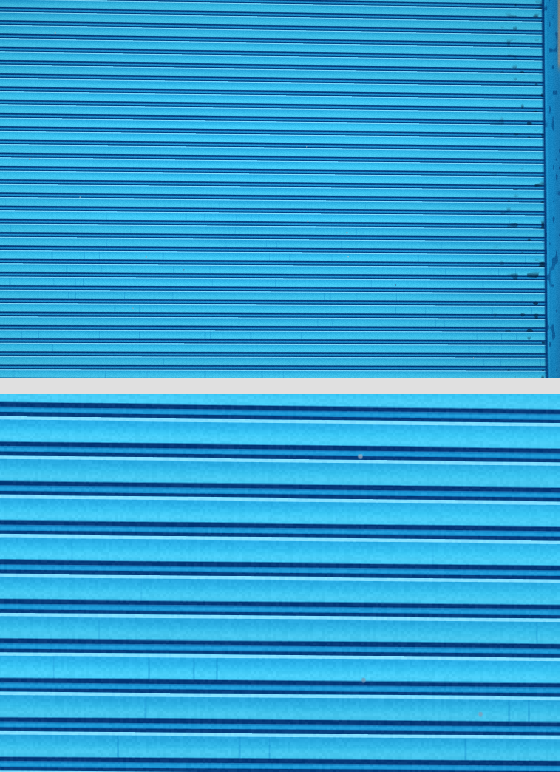
Top: the whole. Bottom: its middle third, enlarged.
A Shadertoy shader for this texture:

```glsl
// A blue roller shutter: about 28.5 slightly tilted slats beside a steel jamb.
// Each slat is a shaded face with a pale lip and a pair of dark grooves,
// placed by fract; hash noise adds grain, scratches and grime at the ends.

const vec3 PALE = vec3(0.50, 0.83, 0.95);
const vec3 BRIGHT = vec3(0.22, 0.76, 0.93);
const vec3 MID = vec3(0.15, 0.65, 0.87);
const vec3 DEEP = vec3(0.08, 0.53, 0.78);
const vec3 STEEL = vec3(0.12, 0.38, 0.60);
const vec3 NAVY = vec3(0.02, 0.22, 0.46);

float hash(vec2 p) {
    return fract(sin(dot(p, vec2(127.1, 311.7))) * 43758.5453);
}

float noise(vec2 p) {
    vec2 i = floor(p), f = fract(p);
    f = f * f * (3.0 - 2.0 * f);
    return mix(mix(hash(i), hash(i + vec2(1, 0)), f.x),
               mix(hash(i + vec2(0, 1)), hash(i + vec2(1, 1)), f.x), f.y);
}

// Smooth-edged stripe of the given half width, d away from its centre
float stripe(float d, float halfWidth, float soft) {
    return clamp((halfWidth - abs(d)) / soft + 0.5, 0.0, 1.0);
}

// Signed distance to a centre line that recurs once per slat
float wrapped(float f, float centre) {
    return fract(f - centre + 0.5) - 0.5;
}

vec3 slats(vec2 uv, vec2 p, float pixel) {
    // The pitch narrows to the right, so the tilt grows towards the top
    float pitch = mix(0.03504, 0.03415, uv.x);
    float s = (uv.y - mix(0.029, 0.025, uv.x)) / pitch + 0.17;
    float row = floor(s), f = fract(s);
    float soft = pixel / pitch;

    // Face: bright below, deeper towards the top, with uneven paint
    float paint = noise(p * vec2(3.0, 5.0)) - 0.5;
    float up = (f - 0.33) / 0.67;
    vec3 col = mix(BRIGHT, MID, smoothstep(0.35, 0.95, up + 0.25 * paint));
    col = mix(col, PALE, 0.25 * stripe(up - 0.22, 0.12, 0.3));
    col *= 1.0 + 0.05 * (hash(vec2(row, 3.0)) - 0.5);

    // Faint vertical scratches, mostly on the lower slats
    vec2 cell = vec2(floor(uv.x * 70.0), row);
    float across = fract(uv.x * 70.0) - 0.2 - 0.6 * hash(cell + 9.0);
    float scratch = step(0.9, hash(cell)) * stripe(across, 0.04, pixel * 50.0);
    col = mix(col, DEEP, 0.45 * scratch * smoothstep(0.65, 0.25, uv.y));

    // Joint between slats: rolled strip, two grooves and a pale lip
    float wear = 0.015 * (noise(vec2(uv.x * 9.0, row * 7.0)) - 0.5);
    col = mix(col, DEEP, stripe(f - 0.18, 0.14, soft));
    col = mix(col, MID, 0.6 * stripe(f - 0.16, 0.035, soft));
    col = mix(col, PALE * 1.05, 0.9 * stripe(wrapped(f, 0.965), 0.045, soft));
    col = mix(col, STEEL, 0.6 * stripe(f - 0.30, 0.075, soft));
    col = mix(col, NAVY, stripe(f - 0.30, 0.052 + wear, soft));
    col = mix(col, NAVY, 0.95 * stripe(f - 0.055, 0.045 + wear, soft));

    // Grime gathers along the joints near the right-hand ends
    float smudge = smoothstep(0.76, 0.9, noise(vec2(p.x * 55.0, s * 2.3)));
    smudge *= smoothstep(0.85, 0.97, uv.x) * smoothstep(0.75, 0.3, f);
    col = mix(col, vec3(0.03, 0.14, 0.25), 0.75 * smudge);

    // Rare small chips
    vec2 spot = floor(p * 30.0);
    vec2 offset = fract(p * 30.0) - 0.3 - 0.4 * hash(spot + 5.0);
    float chip = step(0.992, hash(spot + 2.0))
               * smoothstep(0.09, 0.03, length(offset));
    return mix(col, mix(NAVY, vec3(0.85), hash(spot)), 0.7 * chip);
}

vec3 jamb(vec2 uv, vec2 p, float x, float pixel) {
    vec3 col = mix(DEEP, MID, 0.35 * noise(p * vec2(40.0, 8.0)));
    col = mix(col, STEEL, 0.3 * smoothstep(0.012, 0.024, x));
    col = mix(col, MID, 0.6 * stripe(x - 0.004, 0.0015, pixel));
    float stain = smoothstep(0.78, 0.92, noise(p * vec2(110.0, 45.0)));
    col = mix(col, NAVY, 0.5 * stain);
    // Sliver of wall beyond the jamb, near the top
    float wall = smoothstep(-pixel, pixel, uv.x - 0.996)
               * smoothstep(0.80, 0.84, uv.y);
    return mix(col, vec3(0.55, 0.56, 0.55), wall);
}

void mainImage(out vec4 fragColor, in vec2 fragCoord) {
    vec2 uv = fragCoord / iResolution.xy;
    vec2 p = fragCoord / iResolution.y;
    float pixel = 1.0 / iResolution.y;

    // Distance past the slightly leaning inner edge of the jamb
    float x = uv.x - mix(0.977, 0.970, uv.y);
    vec3 col = slats(uv, p, pixel);
    col = mix(col, NAVY, 0.6 * smoothstep(-0.006, 0.0, x));
    col = mix(col, jamb(uv, p, x, pixel), smoothstep(-pixel, pixel, x));
    col = mix(col, NAVY, 0.85 * stripe(x, 0.0016, pixel));

    // Gentle falloff to the corners and fine grain
    vec2 c = uv - vec2(0.45, 0.5);
    col *= 1.03 - 0.22 * dot(c, c);
    col += 0.045 * (hash(floor(p * 400.0)) - 0.5);
    fragColor = vec4(clamp(col, 0.0, 1.0), 1.0);
}
```
